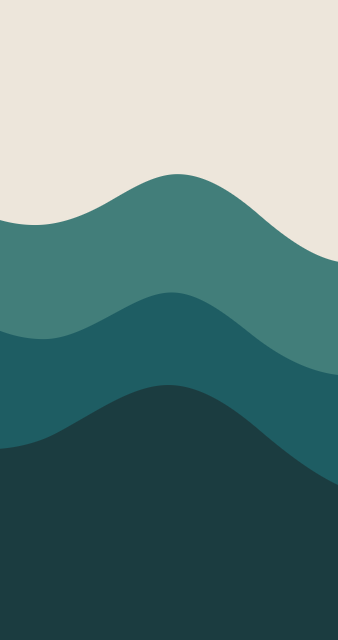
Write a Shadertoy shader that draws this background.

```glsl
// Three layered teal hills with smooth crests beneath a plain cream sky.

const vec3 SKY_CREAM  = vec3(0.929, 0.902, 0.859);
const vec3 FAR_TEAL   = vec3(0.257, 0.493, 0.478);
const vec3 MID_TEAL   = vec3(0.117, 0.363, 0.388);
const vec3 NEAR_TEAL  = vec3(0.107, 0.237, 0.251);

const int KNOTS = 6;

// Each knot holds (x, height, slope) in canvas units.
const vec3 FAR_CREST[KNOTS] = vec3[KNOTS](
    vec3(0.000, 0.6562, -0.150), vec3(0.104, 0.6484,  0.000),
    vec3(0.322, 0.6849,  0.305), vec3(0.525, 0.7279,  0.000),
    vec3(0.767, 0.6641, -0.458), vec3(1.000, 0.5911, -0.105));

const vec3 MID_CREST[KNOTS] = vec3[KNOTS](
    vec3(0.000, 0.4831, -0.200), vec3(0.129, 0.4701,  0.000),
    vec3(0.334, 0.5091,  0.284), vec3(0.508, 0.5430,  0.000),
    vec3(0.743, 0.4779, -0.421), vec3(1.000, 0.4141, -0.063));

const vec3 NEAR_CREST[KNOTS] = vec3[KNOTS](
    vec3(0.000, 0.2988,  0.042), vec3(0.124, 0.3131,  0.195),
    vec3(0.223, 0.3398,  0.300), vec3(0.498, 0.3984,  0.000),
    vec3(0.767, 0.3281, -0.452), vec3(1.000, 0.2422, -0.252));

// Cubic Hermite curve between two knots.
float hermite(vec3 a, vec3 b, float x) {
    float span = b.x - a.x;
    float t = (x - a.x) / span;
    float u = 1.0 - t;
    float blend = t * t * (3.0 - 2.0 * t);
    return mix(a.y, b.y, blend) + span * t * u * (u * a.z - t * b.z);
}

// Height of a crest at x, using the segment that contains x.
float crestHeight(vec3 knots[KNOTS], float x) {
    float height = knots[0].y;
    for (int i = 0; i < KNOTS - 1; i++) {
        if (x >= knots[i].x) height = hermite(knots[i], knots[i + 1], x);
    }
    return height;
}

// Coverage below a crest, softened over one pixel across the edge.
float hillMask(vec3 knots[KNOTS], vec2 uv) {
    float depth = crestHeight(knots, uv.x) - uv.y;
    float pixel = length(vec2(dFdx(depth), dFdy(depth)));
    return clamp(0.5 + depth / pixel, 0.0, 1.0);
}

void mainImage(out vec4 fragColor, in vec2 fragCoord) {
    vec2 uv = fragCoord / iResolution.xy;

    // Paint from the sky forward to the nearest hill.
    vec3 color = SKY_CREAM;
    color = mix(color, FAR_TEAL, hillMask(FAR_CREST, uv));
    color = mix(color, MID_TEAL, hillMask(MID_CREST, uv));
    color = mix(color, NEAR_TEAL, hillMask(NEAR_CREST, uv));

    fragColor = vec4(color, 1.0);
}
```
